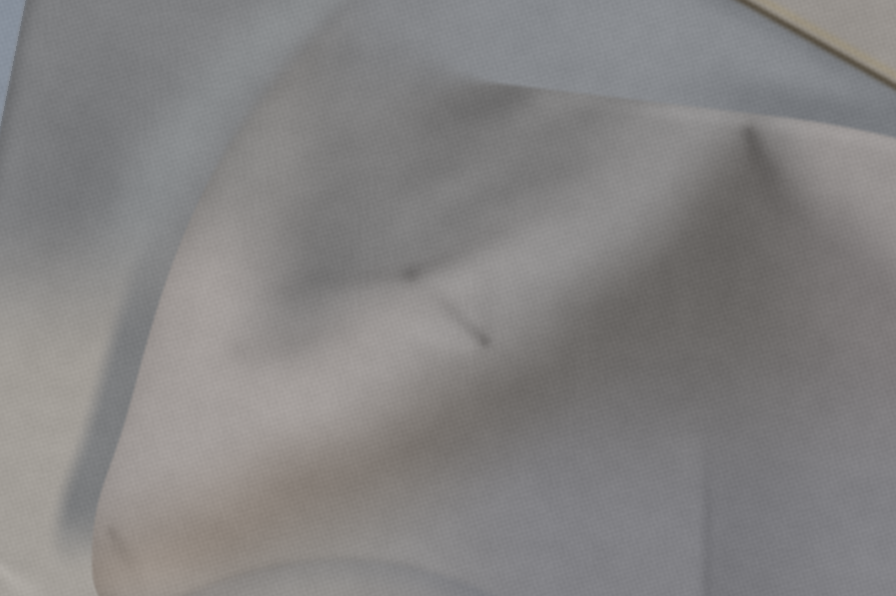
Reproduce this texture procedurally as a Shadertoy shader.

```glsl
// Draped pale cotton cloth: soft folds, a sharp peak and a fine weave.

vec2 hashGradient(vec2 cell) {
    float angle = 6.2832 * fract(sin(dot(cell, vec2(127.1, 311.7))) * 43758.5);
    return vec2(cos(angle), sin(angle));
}

float gradientNoise(vec2 p) {
    vec2 i = floor(p), f = fract(p), u = f * f * (3.0 - 2.0 * f);
    vec2 e = vec2(0, 1);
    float low = mix(dot(hashGradient(i), f), dot(hashGradient(i + e.yx), f - e.yx), u.x);
    float high = mix(dot(hashGradient(i + e), f - e), dot(hashGradient(i + 1.0), f - 1.0), u.x);
    return mix(low, high, u.y);
}

// Pinch that is sharp at a, then widens and fades toward b
float crease(vec2 p, vec2 a, vec2 b, float width) {
    vec2 ab = b - a;
    float along = clamp(dot(p - a, ab) / dot(ab, ab), 0.0, 1.0);
    float d = length(p - a - ab * along) / (width * (1.0 + 1.3 * along));
    return exp(-d * d) * (1.0 - 0.75 * along);
}

float spot(vec2 p, vec2 center, vec2 radius) {
    vec2 d = (p - center) / radius;
    return exp(-dot(d, d));
}

// x of the big fold's left silhouette
float silhouette(float y) {
    float t = y - 0.06, low = (y - 0.15) / 0.1;
    return 0.157 + 0.231 * t + 0.283 * t * t * t * t
         + 0.024 * exp(-30.0 * y) - 0.015 * exp(-low * low);
}

vec3 leftCloth(vec2 p, float side) {
    vec3 col = mix(vec3(0.62, 0.605, 0.585), vec3(0.495, 0.498, 0.505), smoothstep(0.36, 0.68, p.y));
    col -= 0.035 * spot(p, vec2(0.13, 0.72), vec2(0.09, 0.16));
    col += vec3(0.04, 0.046, 0.046) * exp(-pow((side + 0.08) / 0.07, 2.0)) * smoothstep(0.45, 0.7, p.y);
    // Shadow cast along the silhouette
    float shadow = smoothstep(-0.08, -0.04, side) * smoothstep(0.68, 0.42, p.y) * smoothstep(0.03, 0.16, p.y);
    col = mix(col, vec3(0.46, 0.468, 0.478), 0.85 * shadow);
    // Cool sliver above, pale hem below
    float sliver = p.x - 0.043 + 0.2 * (1.0 - p.y);
    col = mix(vec3(0.53, 0.56, 0.60), col, smoothstep(-0.006, 0.006, sliver));
    col -= 0.06 * exp(-pow(sliver / 0.018, 2.0)) * step(0.0, sliver);
    return col + 0.05 * crease(p, vec2(0.0, 0.045), vec2(0.07, -0.01), 0.01);
}

vec3 topCloth(vec2 p, float rise) {
    vec3 col = mix(vec3(0.51, 0.515, 0.525), vec3(0.53, 0.54, 0.555), smoothstep(0.6, 0.9, p.x));
    col -= 0.065 * smoothstep(0.085, 0.02, rise) * smoothstep(1.08, 1.32, p.x);
    // Folded corner with an olive hem
    float hem = (p.y - 1.0 + 0.564 * (p.x - 1.245)) * 0.87;
    col -= 0.05 * exp(-pow((hem + 0.01) / 0.025, 2.0));
    col = mix(col, vec3(0.58, 0.565, 0.55), smoothstep(-0.003, 0.005, hem));
    col = mix(col, vec3(0.33, 0.30, 0.25), 0.85 * exp(-pow(hem / 0.007, 2.0)));
    return mix(col, vec3(0.60, 0.56, 0.47), 0.6 * exp(-pow((hem - 0.017) / 0.008, 2.0)));
}

vec3 bigFold(vec2 p, float side) {
    // Height above the line where the lit flank turns into the valley
    float rim = min(0.03 + 0.37 * p.x + 0.11 * pow(p.x, 4.0), 0.78 - 0.9 * (p.x - 1.255));
    float h = p.y - rim + 0.03 * gradientNoise(p * 5.0);
    vec3 lit = mix(vec3(0.63, 0.61, 0.60), vec3(0.55, 0.545, 0.545), smoothstep(0.45, 1.0, p.x));
    lit = mix(lit, vec3(0.585, 0.57, 0.565), smoothstep(1.25, 1.4, p.x));
    vec3 valley = mix(vec3(0.55, 0.515, 0.485), vec3(0.43, 0.42, 0.412), smoothstep(0.3, 1.0, p.x));
    vec3 ground = mix(vec3(0.57, 0.56, 0.55), vec3(0.505, 0.505, 0.52), smoothstep(0.5, 0.95, p.x));
    valley = mix(valley, vec3(0.49, 0.475, 0.475), smoothstep(1.2, 1.5, p.x));
    valley = mix(valley, ground, smoothstep(0.03, 0.24, -h) * smoothstep(0.5, 0.1, p.y));
    valley += 0.05 * spot(p, vec2(0.24, 0.03), vec2(0.12, 0.05));
    vec3 col = mix(valley, lit, smoothstep(-0.08, 0.11, h));

    // Wrinkled hollow above the lit flank
    vec2 grain = vec2(p.x * 0.91 + p.y * 0.42, p.y * 0.91 - p.x * 0.42);
    float hollow = smoothstep(0.14, 0.3, h) * smoothstep(0.34, 0.56, p.x) * smoothstep(1.32, 0.95, p.x);
    col = mix(col, vec3(0.483, 0.48, 0.48) + 0.05 * gradientNoise(grain * vec2(5.0, 15.0)), hollow);
    col = mix(col, vec3(0.54, 0.535, 0.53), smoothstep(0.5, 0.75, p.y) * smoothstep(0.62, 0.4, p.x));
    col -= 0.045 * exp(-max(side, 0.0) / 0.035);

    // Pinched creases, each with a lit side
    vec2 knot = vec2(0.69, 0.54), tip = vec2(0.814, 0.427);
    col -= 0.03 * crease(p, knot, vec2(0.45, 0.52), 0.014);
    col -= 0.035 * crease(p, knot, vec2(1.0, 0.68), 0.013);
    col += 0.025 * crease(p, knot + vec2(0.03, -0.025), vec2(0.97, 0.62), 0.022);
    col -= 0.03 * crease(p, vec2(0.4, 0.41), vec2(0.66, 0.47), 0.03);
    col -= 0.06 * crease(p, tip, knot, 0.009);
    col += 0.025 * crease(p, tip + vec2(-0.03, -0.01), vec2(0.62, 0.47), 0.015);
    col -= 0.025 * crease(p, tip, tip + vec2(0.005, 0.1), 0.012);
    col -= 0.03 * crease(p, vec2(0.86, 0.84), vec2(0.6, 0.71), 0.03);

    // Dark folds under the two peaks
    col -= 0.07 * crease(p, vec2(1.256, 0.778), vec2(1.32, 0.65), 0.013);
    col -= 0.02 * crease(p, vec2(1.25, 0.72), vec2(1.18, 0.35), 0.08);
    col -= 0.05 * crease(p, vec2(0.187, 0.108), vec2(0.23, 0.03), 0.009);

    // Upright crease and low arched hem
    float upright = p.x - 1.187;
    col -= 0.035 * exp(-pow(upright / 0.011, 2.0)) * smoothstep(0.3, 0.1, p.y);
    col -= 0.03 * smoothstep(-0.02, 0.03, upright) * smoothstep(0.25, 0.04, upright) * smoothstep(0.35, 0.15, p.y);
    float arch = p.y - 0.063 + 0.9 * pow(p.x - 0.57, 2.0);
    col -= vec3(0.03, 0.025, 0.018) * smoothstep(0.006, -0.01, arch) * smoothstep(-0.06, -0.01, arch);
    return col - 0.02 * exp(-pow(arch / 0.008, 2.0)) * smoothstep(0.9, 0.6, p.x);
}

void mainImage(out vec4 fragColor, in vec2 fragCoord) {
    vec2 p = fragCoord / iResolution.y;
    float side = p.x - silhouette(p.y);
    float ridge = 0.873 - 0.118 * (p.x - 0.725) - 0.3 * pow(max(p.x - 1.3, 0.0), 2.0);
    float rise = p.y - ridge;

    // The ridge sharpens from a soft roll to a crisp edge
    float softness = mix(0.12, 0.005, smoothstep(0.58, 0.85, p.x));
    vec3 col = bigFold(p, side) + 0.025 * exp(-pow((rise + 0.015) / 0.012, 2.0)) * smoothstep(0.8, 1.1, p.x);
    col = mix(col, topCloth(p, rise), smoothstep(-softness, softness, rise) * smoothstep(0.5, 0.64, p.x));
    float outline = mix(0.004, 0.03, smoothstep(0.65, 0.95, p.y));
    col = mix(leftCloth(p, side), col, smoothstep(-outline, outline, side));

    // Contrast, mottling and diagonal weave
    col = mix(vec3(0.515), col, 1.1);
    col += 0.016 * gradientNoise(p * vec2(7.0, 10.0)) + 0.014 * gradientNoise(p * 30.0);
    vec2 thread = mat2(0.88, 0.47, -0.47, 0.88) * p * 620.0;
    col += 0.009 * sin(thread.x) * sin(thread.y) + 0.018 * gradientNoise(p * 150.0);
    fragColor = vec4(col, 1.0);
}
```
